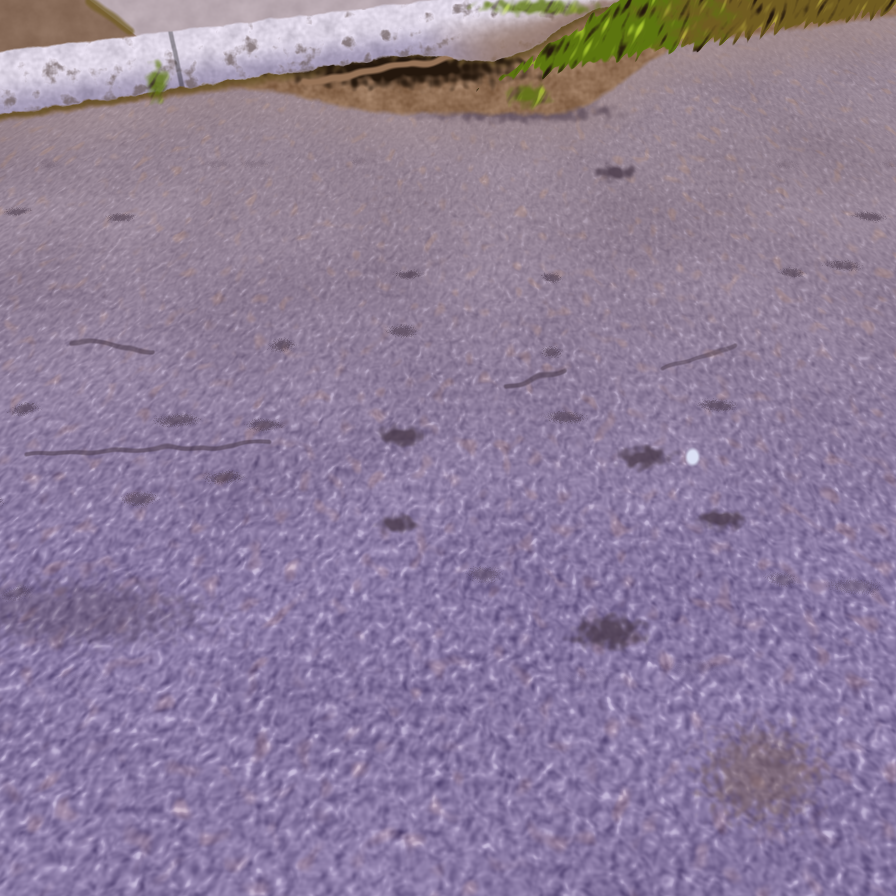
Give the GLSL for this texture, as a three.js fragment shader.

```glsl
varying vec2 vUv;

#define HORIZON 0.4
#define GRAIN 125.0
#define EDGE 0.0016
#define FAR_ROAD vec3(0.585, 0.52, 0.575)
#define NEAR_ROAD vec3(0.535, 0.475, 0.645)
#define GLINT vec3(0.82, 0.78, 0.89)
#define STAIN vec3(0.27, 0.21, 0.27)
#define SOIL vec3(0.56, 0.43, 0.33)
#define SHADOW vec3(0.14, 0.09, 0.05)
#define CURB vec3(0.84, 0.81, 0.87)
#define GRASS vec3(0.36, 0.46, 0.06)
#define DRY_GRASS vec3(0.44, 0.36, 0.13)

vec2 hash2(vec2 p) {
  p = vec2(dot(p, vec2(127.1, 311.7)), dot(p, vec2(269.5, 183.3)));
  return fract(sin(p) * 43758.55);
}

float corner(vec2 cell, vec2 f, vec2 o) {
  return dot(hash2(cell + o) * 2.0 - 1.0, f - o);
}

// Gradient noise, roughly -0.7 to 0.7
float noise(vec2 p) {
  vec2 i = floor(p), f = fract(p);
  vec2 u = f * f * (3.0 - 2.0 * f);
  float low = mix(corner(i, f, vec2(0.0)), corner(i, f, vec2(1.0, 0.0)), u.x);
  float high = mix(corner(i, f, vec2(0.0, 1.0)), corner(i, f, vec2(1.0)), u.x);
  return mix(low, high, u.y);
}

float fbm(vec2 p) {
  float sum = 0.0, amp = 1.0;
  for (int i = 0; i < 4; i++) {
    sum += amp * noise(p);
    p = p * 2.03 + 17.0;
    amp *= 0.5;
  }
  return sum;
}

float fill(float d) { return 1.0 - smoothstep(-EDGE, EDGE, d); }

float blot(vec2 p, vec2 center, vec2 radius) {
  float d = length((p - center) / radius) + 0.9 * noise(p * 110.0);
  return 1.0 - smoothstep(0.4, 1.4, d);
}

float twig(vec2 p, vec2 a, vec2 b, float width) {
  p.y += 0.008 * noise(p * 35.0);
  vec2 ab = b - a;
  float h = clamp(dot(p - a, ab) / dot(ab, ab), 0.0, 1.0);
  return 1.0 - smoothstep(0.3 * width, width, length(p - a - ab * h));
}

// Outlines give the depth below the top side at each x
float roadEdge(float x) {
  return 0.135 - 0.035 * clamp(x / 0.25, 0.0, 1.0) + 0.027 * smoothstep(0.27, 0.45, x)
    - 0.08 * smoothstep(0.62, 0.78, x) - 0.03 * clamp((x - 0.78) / 0.22, 0.0, 1.0);
}

float curbFoot(float x) {
  return 0.128 - 0.148 * x + 0.02 * smoothstep(0.45, 0.55, x) - 0.04 * smoothstep(0.56, 0.68, x);
}

vec3 asphalt(vec2 p) {
  float depth = p.y + HORIZON;
  vec2 ground = vec2((p.x - 0.5) / depth, log(depth));
  float near = smoothstep(0.08, 0.85, p.y);

  // Worn tone and mineral grain
  vec3 col = mix(FAR_ROAD, NEAR_ROAD, smoothstep(0.12, 0.7, p.y));
  col += 0.055 * fbm(ground * vec2(5.0, 8.0));
  vec2 g = ground * GRAIN;
  g += 0.6 * vec2(noise(g * 0.45), noise(g * 0.45 + 40.0));
  float grain = noise(vec2(g.x + 0.3 * g.y, g.y * 0.8)) + 0.5 * noise(g * 1.7 + 9.0);
  col += grain * mix(0.08, 0.27, near) * vec3(1.0, 0.98, 0.92);
  col = mix(col, GLINT, smoothstep(0.22, 0.7, grain) * mix(0.12, 0.65, near));
  col += vec3(0.05, 0.02, -0.03) * smoothstep(0.1, 0.5, noise(g * 0.4 + 70.0));

  // Scattered leaf marks
  vec2 cell = floor(ground * 10.0), f = fract(ground * 10.0);
  vec2 seed = hash2(cell + 5.0);
  vec2 size = vec2(0.11 + 0.13 * seed.y, 0.045 + 0.03 * seed.x);
  float mark = blot(f + 0.05 * noise(g * 0.3), 0.3 + 0.4 * hash2(cell + 31.0), size);
  mark *= step(0.68, seed.x) * smoothstep(0.15, 0.24, p.y) * (1.0 - smoothstep(0.55, 0.8, p.y));
  col = mix(col, STAIN, 0.55 * mark);

  // Larger stains, damp patches and twigs
  float dark = blot(p, vec2(0.68, 0.706), vec2(0.036, 0.018));
  dark = max(dark, blot(p, vec2(0.687, 0.192), vec2(0.02, 0.008)));
  dark = max(dark, blot(p, vec2(0.447, 0.486), vec2(0.024, 0.01)));
  dark = max(dark, blot(p, vec2(0.443, 0.585), vec2(0.018, 0.01)));
  dark = max(dark, blot(p, vec2(0.718, 0.51), vec2(0.028, 0.012)));
  dark = max(dark, blot(p, vec2(0.805, 0.58), vec2(0.023, 0.01)));
  dark = max(dark, 0.7 * twig(p, vec2(0.03, 0.506), vec2(0.3, 0.494), 0.004));
  dark = max(dark, 0.7 * twig(p, vec2(0.565, 0.433), vec2(0.63, 0.412), 0.004));
  dark = max(dark, 0.6 * twig(p, vec2(0.74, 0.413), vec2(0.82, 0.386), 0.004));
  dark = max(dark, 0.7 * twig(p, vec2(0.08, 0.379), vec2(0.17, 0.392), 0.004));
  col = mix(col, STAIN, 0.75 * dark);
  col = mix(col, STAIN, 0.3 * blot(p, vec2(0.09, 0.685), vec2(0.13, 0.035)));
  col = mix(col, SOIL * 0.8, 0.4 * blot(p, vec2(0.85, 0.865), vec2(0.06, 0.05)));
  float pebble = length((p - vec2(0.773, 0.51)) / vec2(0.008, 0.01));
  return mix(col, vec3(0.86, 0.88, 0.96), 1.0 - smoothstep(0.6, 1.2, pebble));
}

void main() {
  vec2 p = vec2(vUv.x, 1.0 - vUv.y);
  float rough = fbm(p * 45.0), fine = noise(p * 190.0);

  // Pavement slabs behind the curb
  float slab = fill(p.x - 0.1 - 1.3 * p.y);
  vec3 col = mix(vec3(0.72, 0.66, 0.69), vec3(0.53, 0.42, 0.35), slab) + 0.06 * rough;
  col = mix(col, DRY_GRASS, 0.7 * twig(p, vec2(0.1, 0.0), vec2(0.145, 0.035), 0.007));

  // Gutter soil and drain opening
  float foot = curbFoot(p.x) + 0.006 * rough;
  vec3 soil = SOIL + 0.12 * rough + 0.08 * fine;
  soil = mix(soil, DRY_GRASS * 0.8, 0.7 * (1.0 - smoothstep(0.0, 0.014, p.y - foot)));
  soil = mix(soil, SHADOW, blot(p, vec2(0.45, 0.077), vec2(0.125, 0.018)));
  soil = mix(soil, SOIL * 1.05, twig(p, vec2(0.34, 0.092), vec2(0.55, 0.057), 0.005));
  col = mix(col, soil, fill(foot - p.y));

  // Painted curb with chips, joint and shaded foot
  float top = max(0.058 - 0.12 * p.x, -0.01) + 0.003 * rough;
  float across = (p.y - top) / max(foot - top, 0.01);
  vec3 paint = CURB + 0.13 * rough + 0.08 * fine;
  paint *= mix(vec3(1.04), vec3(0.77, 0.75, 0.83), smoothstep(0.35, 1.0, across));
  paint = mix(paint, vec3(0.42, 0.36, 0.36), 0.75 * smoothstep(0.25, 0.65, rough + 0.25 * across));
  paint = mix(paint, SOIL, 0.65 * smoothstep(0.46, 0.57, p.x) * smoothstep(0.2, 0.8, across));
  paint *= 1.0 - 0.35 * twig(p, vec2(0.188, 0.025), vec2(0.205, 0.105), 0.004);
  col = mix(col, paint, fill(top - p.y) * fill(p.y - foot) * fill(p.x - 0.7));

  // Road with a dusty border
  float beyond = p.y - roadEdge(p.x) - 0.004 * rough;
  vec3 road = asphalt(p);
  float dust = (1.0 - smoothstep(0.0, 0.07, beyond)) * mix(0.35, 0.65, smoothstep(0.6, 0.8, p.x));
  road = mix(road, vec3(0.64, 0.55, 0.54) + 0.06 * fine, dust);
  road = mix(road, STAIN, 0.55 * blot(p, vec2(0.58, 0.125), vec2(0.1, 0.011)));
  col = mix(col, road, smoothstep(-0.004, 0.004, beyond));

  // Grass verge and small tufts
  float blade = noise(vec2((p.x + 0.5 * p.y) * 150.0, p.y * 45.0));
  float verge = max(p.y - 0.08 + 0.17 * (p.x - 0.6), 0.69 - 1.5 * p.y - p.x) + 0.022 * blade;
  float tuft = max(blot(p, vec2(0.59, 0.106), vec2(0.02, 0.012)), blot(p, vec2(0.176, 0.092), vec2(0.011, 0.018)));
  tuft = max(tuft, blot(p, vec2(0.6, 0.008), vec2(0.06, 0.008)));
  vec3 green = mix(GRASS, DRY_GRASS, smoothstep(0.7, 0.83, p.x + 0.12 * rough));
  green = mix(green, SHADOW, smoothstep(0.05, 0.5, -blade + 0.25 * rough));
  green += vec3(0.3, 0.32, 0.12) * smoothstep(0.1, 0.55, blade);
  col = mix(col, green, max(fill(verge), 0.8 * tuft));

  gl_FragColor = vec4(clamp(col, 0.0, 1.0), 1.0);
}
```
